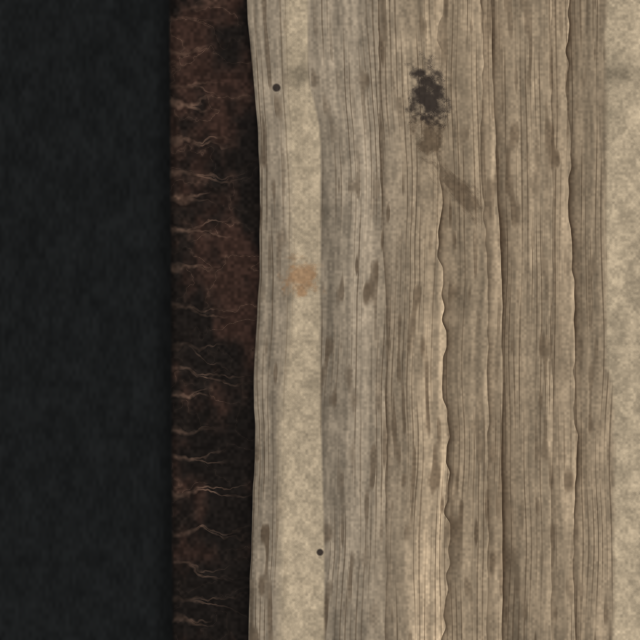
This texture is drawn by a three.js fragment shader. Its source:

```glsl
// Fore-edge of an old parchment book: dark cloth, cracked leather and stacked worn leaves.
varying vec2 vUv;

const vec3 CLOTH = vec3(0.105, 0.110, 0.111);
const vec3 LEATHER = vec3(0.108, 0.094, 0.086);
const vec3 LEATHER_RED = vec3(0.215, 0.155, 0.132);
const vec3 CRACK = vec3(0.42, 0.33, 0.275);
const vec3 LEAF = vec3(0.575, 0.508, 0.420);
const vec3 LEAF_GREY = vec3(0.565, 0.512, 0.440);
const vec3 VELLUM = vec3(0.695, 0.628, 0.525);
const vec3 SHADOW = vec3(0.30, 0.245, 0.19);
const vec3 INK = vec3(0.19, 0.165, 0.15);
const vec3 RUST = vec3(0.56, 0.41, 0.28);
const float CLOTH_EDGE = 0.268;
const float CRACKS = 20.0;
const float SHEETS = 125.0;
const float SOFT = 0.0015;

float hash(vec2 p) {
  vec3 q = fract(p.xyx * 0.1031);
  q += dot(q, q.yzx + 33.33);
  return fract((q.x + q.y) * q.z);
}

float noise(vec2 p) {
  vec2 i = floor(p), f = fract(p);
  f = f * f * (3.0 - 2.0 * f);
  return mix(mix(hash(i), hash(i + vec2(1, 0)), f.x),
             mix(hash(i + vec2(0, 1)), hash(i + vec2(1, 1)), f.x), f.y);
}

float fbm(vec2 p) {
  float sum = 0.0, amp = 0.533;
  for (int i = 0; i < 4; i++) {
    sum += amp * noise(p);
    p = p * 2.03 + 17.1;
    amp *= 0.5;
  }
  return sum;
}

// Ragged soft spot, 1 inside and 0 outside
float blot(vec2 p, vec2 centre, vec2 radius) {
  float d = length((p - centre) / radius) + 2.0 * (fbm(p * 70.0) - 0.5);
  return 1.0 - smoothstep(0.3, 1.3, d);
}

// Outline of the first leaf, bulging above the middle
float bookEdge(float y) {
  return 0.387 + 0.010 * smoothstep(0.0, 0.3, y) + 0.008 * smoothstep(0.4, 0.62, y)
    - 0.021 * smoothstep(0.72, 1.05, y) + 0.003 * (noise(vec2(y * 30.0, 2.0)) - 0.5);
}

// Overhanging leaf: pale lip on the left, shadow on the right
vec3 seam(vec3 col, vec2 p, float x, float lean, float ragged, float depth) {
  float d = p.x - x + lean * smoothstep(0.45, 0.95, p.y)
    - ragged * (noise(vec2(p.y * 13.0, x * 90.0)) + 0.6 * noise(vec2(p.y * 50.0, x * 50.0)) - 0.8);
  float side = smoothstep(-SOFT, SOFT, d), wear = depth * (0.4 + 0.9 * noise(vec2(x * 70.0, p.y * 14.0)));
  col *= 1.0 + 0.2 * wear * (1.0 - side) * exp(min(d, 0.0) * 80.0);
  d = max(d, 0.0);
  return mix(col, SHADOW, min(wear * side * (0.55 * exp(-d * 90.0) + 0.55 * exp(-d * 330.0)), 1.0));
}

vec3 leather(vec2 p) {
  float across = (p.x - CLOTH_EDGE) / 0.13;
  float red = smoothstep(0.42, 0.75, fbm(p * vec2(20.0, 14.0) + 4.0) + 0.25 * (p.y - 0.5));
  vec3 col = mix(LEATHER, LEATHER_RED, red);
  vec2 warp = vec2(fbm(p * 28.0), fbm(p * 28.0 + 40.0)) - 0.5;
  float web = pow(1.0 - abs(2.0 * noise(p * vec2(26.0, 36.0) + 2.5 * warp) - 1.0), 7.0);
  float crack = 0.0;
  for (float i = 0.0; i < CRACKS; i++) {
    float h = hash(vec2(i, 3.0)), reach = 0.5 + 0.7 * hash(vec2(i, 8.0));
    float dy = p.y + 0.035 * warp.y - (i + 0.15 + 0.7 * h) / CRACKS + 0.03 * across * (h - 0.3);
    float fork = dy - 0.05 * (h - 0.5) * max(across - 0.2, 0.0) / 0.3;
    float width = mix(0.010, 0.0035, clamp(across * 2.5, 0.0, 1.0));
    float line = 1.0 - smoothstep(0.0, width, min(abs(dy), abs(fork)));
    crack = max(crack, line * (1.0 - smoothstep(reach * 0.3, reach, across)) * (0.4 + 0.6 * h));
  }
  col = mix(col, CRACK, max(0.3 * web * (0.3 + red), 0.8 * crack * (0.4 + 0.8 * noise(p * 90.0))));
  return col * (0.78 + 0.44 * noise(p * 190.0)) * mix(0.7, 1.0, smoothstep(0.0, 0.08, across));
}

vec3 leaves(vec2 p) {
  float x = p.x - (bookEdge(p.y) - 0.397) * (1.0 - p.x) * 1.4 + 0.006 * (noise(p * vec2(18, 7)) - 0.5);
  vec2 q = vec2(x, p.y);
  // Sheet lines, gatherings, mottling and foxing
  float lines = 0.4 * noise(q * vec2(100, 4)) + 0.35 * noise(q * vec2(200, 9)) + 0.25 * noise(q * vec2(250, 60));
  vec3 col = mix(LEAF_GREY, LEAF, smoothstep(0.55, 0.68, x));
  col *= 0.99 + 0.5 * (lines - 0.5) + 0.14 * (noise(q * vec2(32, 2.2)) - 0.5) + 0.22 * (fbm(p * 30.0) - 0.5);
  float gap = abs(fract(x * SHEETS + 0.8 * noise(q * vec2(40, 6))) - 0.5);
  float dark = smoothstep(0.22, 0.5, gap) * smoothstep(0.3, 0.8, noise(q * vec2(90, 7) + 5.0));
  float foxing = smoothstep(0.62, 0.9, noise(q * vec2(130, 24) + 31.0)) * noise(p * vec2(24, 9));
  col = mix(col, SHADOW, max(0.42 * dark, 0.75 * foxing));
  float low = 1.0 - smoothstep(0.4, 0.62, p.y);
  col *= 1.0 + 0.14 * low * smoothstep(0.63, 0.67, x) * (1.0 - smoothstep(0.69, 0.70, x));
  // Ragged leaf edges
  col = seam(col, p, 0.697, 0.012, 0.016, 1.0 - 0.75 * smoothstep(0.7, 0.78, p.y));
  col = seam(col, p, 0.762, 0.010, 0.007, 0.75);
  col = seam(col, p, 0.785, 0.015, 0.004, 1.1);
  col = seam(col, p, 0.897, 0.009, 0.009, 1.0);
  col = seam(col, p, 0.862, 0.0, 0.004, 0.45);
  col = seam(col, p, 0.603, 0.012, 0.004, 0.6);
  // Vellum sheets at the fold and on the far right
  vec3 hide = VELLUM * (0.98 + 0.32 * (fbm(p * 75.0) - 0.5) + 0.2 * (fbm(p * vec2(22, 12)) - 0.5));
  float left = 0.430 + 0.018 * smoothstep(0.3, 0.55, p.y) - 0.010 * smoothstep(0.6, 0.95, p.y);
  float right = 0.508 - 0.006 * smoothstep(0.1, 0.4, p.y) - 0.020 * smoothstep(0.78, 0.9, p.y);
  float cover = 0.957 - 0.012 * smoothstep(0.36, 0.45, p.y) + 0.004 * (noise(p.yy * 40.0) - 0.5);
  float strip = smoothstep(left - 0.006, left + 0.018, p.x) * (1.0 - smoothstep(right - 0.004, right + 0.002, p.x));
  float fold = 1.0 - 0.2 * exp(-pow((p.y - 0.885) / 0.018, 2.0));
  col *= 1.0 - 0.1 * exp(-abs(p.x - right) * 70.0) - 0.1 * exp(-abs(p.x - cover) * 80.0);
  col = mix(col, hide * fold, max(strip * 0.92, smoothstep(cover - 0.004, cover + 0.007, p.x)));
  // Stains and worm holes
  col = mix(col, SHADOW, 0.65 * blot(p, vec2(0.668, 0.785), vec2(0.023, 0.038)));
  col = mix(col, SHADOW, 0.5 * blot(p + vec2(0, 0.8 * (p.x - 0.72)), vec2(0.722, 0.7), vec2(0.035, 0.022)));
  col = mix(col, INK, 0.9 * blot(p, vec2(0.671, 0.855), vec2(0.026, 0.046)));
  col = mix(col, RUST, 0.6 * blot(p, vec2(0.473, 0.56), vec2(0.026, 0.029)));
  float hole = min(length(p - vec2(0.432, 0.863)), length(p - vec2(0.5, 0.137)) + 0.001);
  return mix(col, INK, 0.9 - 0.9 * smoothstep(0.004, 0.008, hole)) * (0.92 + 0.16 * noise(p * 240.0));
}

void main() {
  vec2 p = vUv;
  vec3 col = CLOTH * (0.78 + 0.22 * noise(p * vec2(190, 110)) + 0.22 * noise(p * vec2(75, 40)));
  col *= 1.0 - 0.35 * smoothstep(0.235, CLOTH_EDGE, p.x);
  float spine = CLOTH_EDGE + 0.005 * (0.5 - p.y), d = p.x - bookEdge(p.y);
  col = mix(col, leather(p), smoothstep(spine - 0.004, spine + 0.003, p.x)) * (1.0 - 0.4 * exp(-abs(d) * 120.0));
  vec3 book = leaves(p) * (1.0 - 0.25 * exp(-max(d, 0.0) * 170.0));
  gl_FragColor = vec4(mix(col, book, smoothstep(-SOFT, SOFT, d)), 1.0);
}
```
